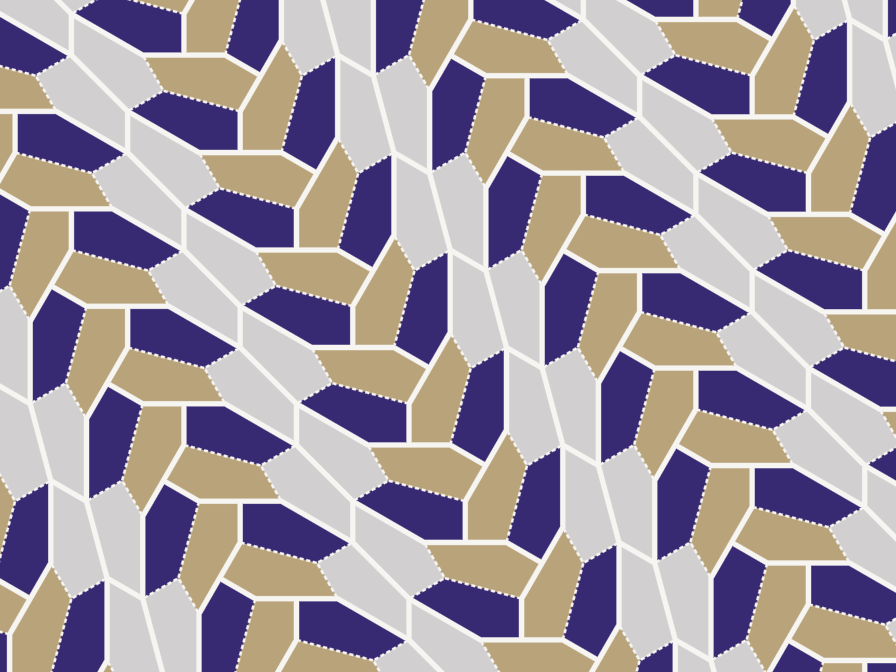
Reproduce this pattern procedurally as a Shadertoy shader.

```glsl
#define SIDE 0.0613                   // short tile side, in canvas heights
#define CENTER vec2(0.0717, 0.4599)   // a half-turn centre: from mid x, from top
#define SOLID_WIDTH 0.130             // stroke widths, in tile sides
#define DASH_WIDTH 0.062
#define DASH_PERIOD 0.165
#define DASH_FILL 0.62
#define SOFTNESS 1.25                 // edge blur in pixels
#define GREY vec3(0.82, 0.81, 0.81)
#define PURPLE vec3(0.22, 0.16, 0.45)
#define TAN vec3(0.72, 0.64, 0.48)
#define WHITE vec3(0.97, 0.96, 0.95)

const float R3 = sqrt(3.0);
const vec2 CELL = vec2(6.0 + 3.0 * R3, 1.0 + R3);

// Pentagon with angles 60, 135, 105, 90, 150 degrees
const vec2 CORNER[5] = vec2[5](
    vec2(0.0), vec2(0.5, 0.5 * R3), vec2(0.0, 1.0 + R3),
    vec2(-1.0, 1.0 + R3), vec2(-1.0, R3));

vec2 mirror(vec2 p, vec2 origin, float normalAngle) {
    vec2 n = vec2(cos(normalAngle), sin(normalAngle));
    return p - 2.0 * dot(p - origin, n) * n;
}

// Coverage of a stroke with soft borders
float stroke(float dist, float width, float blur) {
    return clamp(0.5 + (0.5 * width - dist) / blur, 0.0, 1.0);
}

// Adds one pentagon: its fill into paint (weight in w), its outline into ink
void addTile(vec2 p, bool isGrey, vec3 color, float blur, inout vec4 paint, inout float ink) {
    float inside = -1e3;
    for (int i = 0; i < 5; i++) {
        vec2 a = CORNER[i];
        vec2 edge = CORNER[(i + 1) % 5] - a;
        float len = length(edge);
        vec2 dir = edge / len;
        vec2 r = p - a;
        float along = dot(r, dir);
        inside = max(inside, dot(r, vec2(dir.y, -dir.x)));

        float dist = length(r - dir * clamp(along, 0.0, len));
        bool dashed = isGrey ? (i == 2 || i == 3) : i < 2;
        if (dashed) {
            // Dashes are centred on the edge, so both neighbours agree
            float phase = fract((along - 0.5 * len) / DASH_PERIOD) - 0.5;
            float dash = stroke(abs(phase) * DASH_PERIOD, DASH_FILL * DASH_PERIOD, blur);
            ink = max(ink, dash * stroke(dist, DASH_WIDTH, blur));
        } else {
            ink = max(ink, stroke(dist, SOLID_WIDTH, blur));
        }
    }
    float cover = clamp(0.5 - inside / blur, 0.0, 1.0);
    paint += vec4(color, 1.0) * cover;
}

void mainImage(out vec4 fragColor, in vec2 fragCoord) {
    // Measure from the half-turn centre, y downwards, in tile sides
    vec2 pos = vec2(fragCoord.x - 0.5 * iResolution.x, iResolution.y - fragCoord.y);
    pos = (pos / iResolution.y - CENTER) / SIDE;
    float blur = SOFTNESS / (iResolution.y * SIDE);

    // Turn the rectangular lattice upright
    vec2 p = vec2(dot(pos, vec2(0.5 * R3, -0.5)), dot(pos, vec2(0.5, 0.5 * R3)));
    vec2 edgeMiddle = 0.5 * (CORNER[1] + CORNER[2]);
    vec2 wrapStart = vec2(-1.4 - 0.5 * CELL.x, -1.3);

    vec4 paint = vec4(0.0);
    float ink = 0.0;

    // Four symmetries: half turns combined with glide reflections
    for (int s = 0; s < 4; s++) {
        vec2 q = p;
        if (s >= 2) q = vec2(0.5 * CELL.x - q.x, q.y + 0.5 * CELL.y);
        if (s % 2 == 1) q = -q;
        q += edgeMiddle;
        q = wrapStart + mod(q - wrapStart, CELL);

        // Each cluster is three tiles, mirrored across shared edges
        for (int k = 0; k < 2; k++) {
            vec2 grey = q + vec2(0.0, float(k) * CELL.y);
            vec2 purple = mirror(grey, CORNER[0], radians(30.0));
            vec2 tan3 = mirror(purple, CORNER[1], radians(15.0));
            addTile(grey, true, GREY, blur, paint, ink);
            addTile(purple, false, PURPLE, blur, paint, ink);
            addTile(tan3, false, TAN, blur, paint, ink);
        }
    }

    vec3 color = paint.rgb / max(paint.a, 1e-3);
    fragColor = vec4(mix(color, WHITE, ink), 1.0);
}
```
